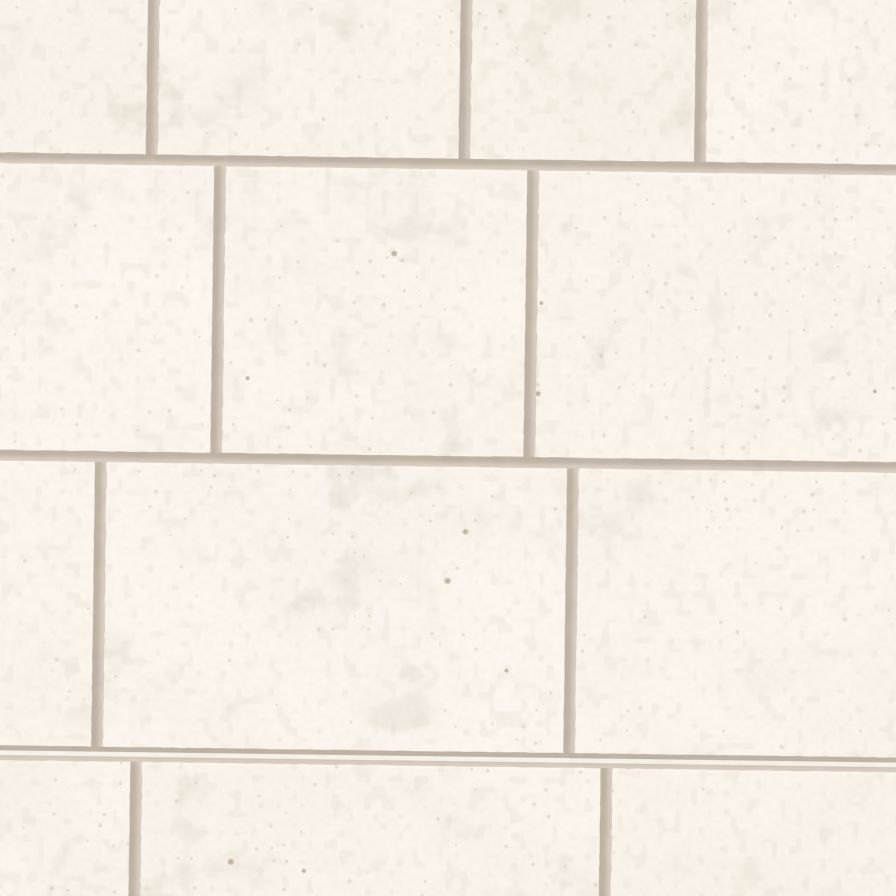
Write a Shadertoy shader that draws this texture.

```glsl
// Pale limestone ashlar wall: four slightly tilted courses of unequal blocks,
// separated by recessed joints shaded from one side. Layered value noise and
// hashed pits weather the stone; the lowest bed joint carries a bright bead.

const vec3 STONE = vec3(0.977, 0.953, 0.917);
const vec3 STAIN = vec3(0.865, 0.835, 0.780);
const vec3 PIT = vec3(0.690, 0.630, 0.540);
const vec3 JOINT_DARK = vec3(0.745, 0.700, 0.643);
const vec3 JOINT_LIGHT = vec3(0.845, 0.802, 0.750);
const vec3 BEAD = vec3(0.965, 0.945, 0.910);

const float TILT = 0.0137;         // slope of the courses
const float FIRST_BED = 0.160;     // height of the lowest bed joint
const float COURSE = 0.332;        // height of one course
const float BED_HALF = 0.0060;     // half widths of the joints
const float BEAD_BED_HALF = 0.0082;
const float HEAD_HALF = 0.0066;
const float BEAD_HALF = 0.0026;
const float EDGE_WEAR = 0.0014;    // roughness of the block edges
const float SOFTNESS = 0.0009;

// Head joint positions per course, bottom to top; 2.0 lies off the canvas
const vec3 HEADS[4] = vec3[4](
    vec3(0.150, 0.675, 2.0),
    vec3(0.106, 0.633, 2.0),
    vec3(0.2345, 0.584, 2.0),
    vec3(0.158, 0.507, 0.770));

float hash(vec2 p) {
    vec3 q = fract(vec3(p.xyx) * 0.1031);
    q += dot(q, q.yzx + 33.33);
    return fract((q.x + q.y) * q.z);
}

float noise(vec2 p) {
    vec2 i = floor(p), f = fract(p);
    f = f * f * (3.0 - 2.0 * f);
    return mix(mix(hash(i), hash(i + vec2(1, 0)), f.x),
               mix(hash(i + vec2(0, 1)), hash(i + vec2(1, 1)), f.x), f.y);
}

float fbm(vec2 p) {
    float sum = 0.0, gain = 0.5;
    for (int i = 0; i < 4; i++) {
        sum += gain * noise(p);
        p = mat2(1.6, 1.2, -1.2, 1.6) * p + 7.3;
        gain *= 0.5;
    }
    return sum / 0.9375;
}

// Round pits, at most one per cell; radius is in cells
float pits(vec2 p, float cells, float chance, float radius) {
    p *= cells;
    vec2 id = floor(p) + 40.0;
    vec2 center = 0.25 + 0.5 * vec2(hash(id + 3.1), hash(id + 17.7));
    float size = radius * mix(0.6, 1.2, hash(id + 8.4));
    float spot = 1.0 - smoothstep(0.5 * size, 1.5 * size, length(fract(p) - center));
    return spot * step(hash(id), chance);
}

// Soft coverage of a band of the given half width
float band(float d, float halfWidth, float soft) {
    return 1.0 - smoothstep(halfWidth - soft, halfWidth + soft, abs(d));
}

vec3 stoneColor(vec2 p, float blockId) {
    float tone = hash(vec2(blockId, 5.0)) - 0.5;
    vec3 color = STONE + tone * vec3(0.006, 0.010, 0.018);
    float cloud = fbm(p * 9.0 + blockId);
    float patches = smoothstep(0.56, 0.80, fbm(p * 24.0 + 31.0));
    float flecks = smoothstep(0.62, 0.90, noise(p * vec2(110.0, 95.0)));
    color += 0.018 * (0.5 - cloud);
    color = mix(color, STAIN, 0.32 * patches * smoothstep(0.35, 0.65, cloud));
    color = mix(color, STAIN, 0.22 * flecks);
    color += 0.014 * (noise(p * 190.0) - 0.5);
    float cluster = smoothstep(0.40, 0.70, fbm(p * 5.0 + 12.0));
    color = mix(color, PIT, 0.25 * pits(p, 58.0, 0.05 + 0.18 * cluster, 0.12));
    return mix(color, PIT, 0.75 * pits(p, 13.0, 0.06, 0.036));
}

void mainImage(out vec4 fragColor, in vec2 fragCoord) {
    vec2 uv = fragCoord / iResolution.xy;
    vec2 p = vec2(uv.x - TILT * uv.y, uv.y + TILT * uv.x);
    float soft = max(SOFTNESS, 0.75 / iResolution.y);

    // Course, block and nearest head joint
    int course = clamp(int(floor((p.y - FIRST_BED) / COURSE)) + 1, 0, 3);
    float dx = 9.0, blockId = float(course) * 7.0;
    for (int i = 0; i < 3; i++) {
        float d = p.x - HEADS[course][i];
        if (abs(d) < abs(dx)) dx = d;
        blockId += step(0.0, d);
    }

    // Nearest bed joint
    float bed = clamp(floor((p.y - FIRST_BED) / COURSE + 0.5), 0.0, 2.0);
    float dy = p.y - FIRST_BED - bed * COURSE;
    bool beaded = bed < 0.5;
    float bedHalf = beaded ? BEAD_BED_HALF : BED_HALF;

    vec3 color = stoneColor(p, blockId);
    float grit = 0.035 * (fbm(p * 75.0) - 0.5);

    // Head joints: dark on the left, rougher on the right
    float wear = EDGE_WEAR * (noise(p * vec2(60.0, 150.0)) - 0.5);
    float headHalf = HEAD_HALF + wear * (dx > 0.0 ? 1.0 : 0.4);
    vec3 head = mix(JOINT_DARK, JOINT_LIGHT, smoothstep(-0.5, 0.9, dx / HEAD_HALF));
    color = mix(color, head + grit, band(dx, headHalf, soft));

    // Bed joints: dark above, with a bright arris on the blocks below
    color += 0.012 * band(dy + bedHalf + 0.002, 0.001, 0.0015);
    bedHalf += 0.5 * EDGE_WEAR * (noise(p * vec2(110.0, 40.0)) - 0.5);
    vec3 bedColor = mix(JOINT_DARK, JOINT_LIGHT, smoothstep(-0.5, 0.9, -dy / bedHalf));
    if (beaded) bedColor = mix(bedColor, BEAD, band(dy, BEAD_HALF, soft));
    color = mix(color, bedColor + grit, band(dy, bedHalf, soft));

    fragColor = vec4(clamp(color, 0.0, 1.0), 1.0);
}
```
